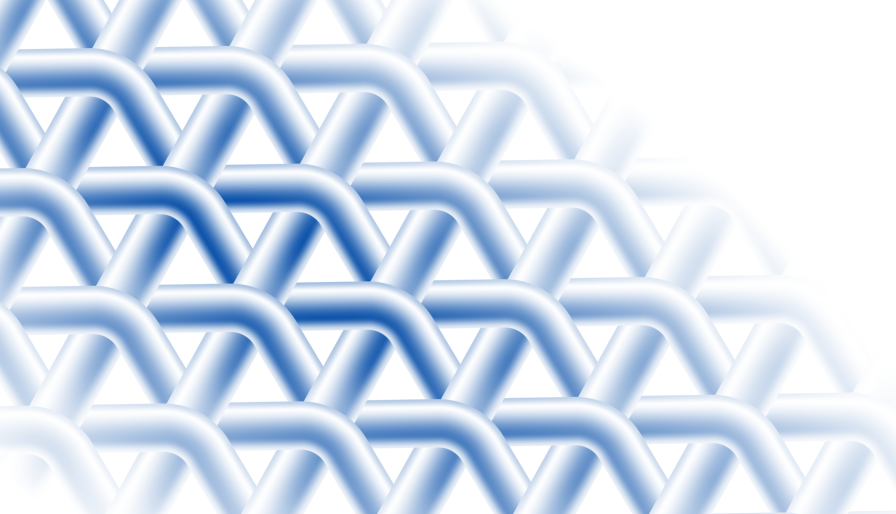
A WebGL 1 fragment shader for this pattern:

```glsl
precision highp float;
uniform vec2 u_resolution;

const float ROW = 0.8660254;            // row height of the unit triangular lattice
const vec2 ACROSS = vec2(ROW, -0.5);    // perpendicular to the straight rods
const vec2 ALONG = vec2(0.5, ROW);      // direction of the straight rods

// Ink across a tube: soft rim, white highlight, dark belly, pale far edge.
// side runs from 1 at the lit edge to -1 at the far edge.
float tubeInk(float side) {
  float t = 0.5 - 0.5 * side;
  float rim = 0.38 * (1.0 - smoothstep(0.0, 0.19, t));
  float belly = smoothstep(0.13, 0.76, t);
  return rim + belly * (1.0 - 0.85 * smoothstep(0.74, 1.0, t));
}

// Signed offset from a path that runs level, then turns 60 degrees downward.
float bentOffset(vec2 p) {
  float bend = 0.38;
  vec2 g = p - vec2(0.06 - bend * 0.57735, -bend);
  if (g.x < 0.0) return g.y - bend;
  if (dot(g, vec2(0.5, -ROW)) > 0.0) return dot(g, vec2(ROW, 0.5)) - bend;
  return length(g) - bend;
}

float coverage(float offset, float radius, float pixel) {
  return 1.0 - smoothstep(-pixel, pixel, abs(offset) - radius);
}

// Paints bent tubes where their distance to their own rod lies in a range.
float paintBent(float ink, vec2 q, float nearest, float farthest, float pixel) {
  float baseRow = floor(q.y / ROW + 0.5);
  for (int j = -1; j <= 1; j++) {
    float row = baseRow + float(j);
    float column = floor(q.x - 0.5 * row + 0.5);
    for (int i = -1; i <= 1; i++) {
      vec2 local = q - vec2(column + float(i) + 0.5 * row, row * ROW);
      float reach = abs(dot(local, ACROSS));
      if (reach >= nearest && reach < farthest) {
        float offset = bentOffset(local);
        float cover = coverage(offset, 0.176, pixel);
        ink = mix(ink, tubeInk(clamp(offset / 0.176, -1.0, 1.0)), cover);
      }
    }
  }
  return ink;
}

float paintRods(float ink, vec2 q, float pixel) {
  float w = dot(q, ACROSS);
  float index = floor(w / ROW + 0.5);
  float offset = index * ROW - w;
  float travel = fract(dot(q, ALONG) - 0.5 * index);
  float shade = tubeInk(clamp(offset / 0.2, -1.0, 1.0));
  shade *= mix(0.6, 1.0, smoothstep(0.1, 0.6, travel));
  return mix(ink, shade, coverage(offset, 0.2, pixel));
}

void main() {
  vec2 p = gl_FragCoord.xy / u_resolution.y;

  // Slightly tilted lattice, one unit per repeat
  vec2 q = (p - vec2(0.352, 0.631)) / 0.267;
  q = vec2(q.x + 0.016 * q.y, q.y - 0.016 * q.x);
  float pixel = 0.8 / (0.267 * u_resolution.y);

  // Weave: tube ends below, rods between, bends above
  float ink = paintBent(0.0, q, 0.5 * ROW, ROW, pixel);
  ink = paintRods(ink, q, pixel);
  ink = paintBent(ink, q, 0.0, 0.5 * ROW, pixel);

  // Elongated fade toward white
  vec2 d = p - vec2(0.53, 0.505);
  vec2 spread = vec2(dot(d, vec2(0.82, -0.57)) / 1.75, dot(d, vec2(0.57, 0.82)) / 0.66);
  float fade = clamp(1.12 * (1.0 - length(spread)), 0.0, 1.0);

  gl_FragColor = vec4(mix(vec3(1.0), vec3(0.06, 0.33, 0.67), ink * fade), 1.0);
}
```
